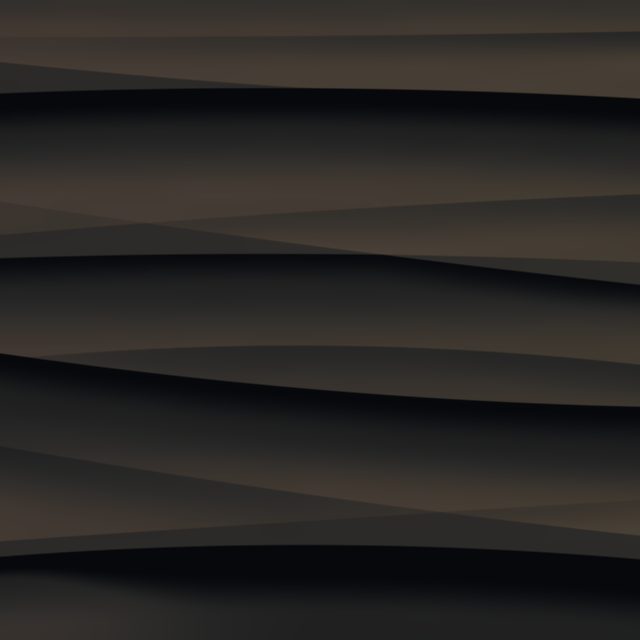
Write a WebGL 2 fragment shader that draws this background.

```glsl
#version 300 es
precision highp float;
// Dark overlapping waves: gently bent sheets are painted from top to bottom,
// each with its own vertical ramp of tone and some with a deep shadow at the rim.
// The scalar tone is turned into cool blacks, greys and warm browns at the end.
uniform vec2 u_resolution;
out vec4 fragColor;

// Parabola through the given heights at the left, middle and right
float bend(float x, float left, float mid, float right) {
  return left + x * (4.0 * mid - 3.0 * left - right)
       + x * x * 2.0 * (left - 2.0 * mid + right);
}

// Covers everything below a rim, where depth is positive
void sheet(inout float tone, float depth, float sheetTone) {
  tone = mix(tone, sheetTone, smoothstep(-0.0018, 0.0018, depth));
}

float hash(vec2 p) {
  return fract(sin(dot(p, vec2(127.1, 311.7))) * 43758.5);
}

float noise(vec2 p) {
  vec2 i = floor(p), f = fract(p);
  f = f * f * (3.0 - 2.0 * f);
  return mix(mix(hash(i), hash(i + vec2(1, 0)), f.x),
             mix(hash(i + vec2(0, 1)), hash(i + vec2(1, 1)), f.x), f.y);
}

// Neutral greys, drifting to blue in the shadows and to brown in the lights
vec3 tint(float tone, float x) {
  float warm = smoothstep(0.13, 0.25, tone);
  float cool = 1.0 - smoothstep(0.03, 0.15, tone);
  vec3 brown = vec3(1.04, 0.90 + 0.03 * x, 0.80 - 0.02 * x);
  return tone * mix(vec3(1), brown, warm) + vec3(0.0, 0.006, 0.018) * cool;
}

void main() {
  vec2 uv = gl_FragCoord.xy / u_resolution;
  float x = uv.x, y = 1.0 - uv.y; // y runs downward from the top
  float d;

  // Top sheets and the thin wedge at the left
  float tone = mix(0.195, 0.245, smoothstep(0.0, 0.055, y));
  d = y - bend(x, 0.058, 0.056, 0.049);
  sheet(tone, d, mix(mix(0.225, 0.15, x), 0.262, smoothstep(0.0, 0.055, d)));
  sheet(tone, y - bend(x, 0.097, 0.139, 0.16), 0.168);

  // First deep shadow, brightening into brown
  d = y - bend(x, 0.146, 0.138, 0.154);
  sheet(tone, d, 0.025 + 0.10 * smoothstep(0.02, 0.07, d)
                       + 0.13 * smoothstep(0.06, 0.17, d));

  // Upper crossing: a falling and a rising rim over a grey wedge
  float fall = bend(x, 0.315, 0.3855, 0.445);
  float rise = bend(x, 0.367, 0.3295, 0.3035);
  float rim = bend(x, 0.4035, 0.397, 0.41);
  sheet(tone, y - fall, 0.222);
  d = y - rise;
  sheet(tone, d, mix(0.235, 0.165, x) + 0.085 * smoothstep(0.0, 0.08, d));
  sheet(tone, y - min(max(fall, rise), rim), 0.17 + 0.015 * x);

  // Second deep shadow
  d = y - max(fall, rim);
  sheet(tone, d, 0.03 + 0.10 * smoothstep(0.0, 0.055, d)
                      + 0.115 * smoothstep(0.44, 0.56, y));

  // Grey lens and the third shadow beneath it
  d = y - bend(x, 0.5625, 0.54, 0.57);
  sheet(tone, d, mix(0.195, 0.15, smoothstep(0.0, 0.4, x))
               + (0.05 + 0.03 * x) * smoothstep(0.0, 0.08, d));
  d = y - bend(x, 0.552, 0.609, 0.6355);
  sheet(tone, d, 0.025 + 0.095 * smoothstep(0.008, 0.07, d)
        + mix(0.06, 0.135, min(2.0 * x, 1.0)) * smoothstep(0.06, 0.17, d));

  // Lower crossing
  fall = bend(x, 0.697, 0.775, 0.837);
  rise = bend(x, 0.846, 0.8125, 0.781);
  d = y - fall;
  sheet(tone, d, mix(mix(0.13, 0.195, min(1.6 * x, 1.0)), 0.245,
                     smoothstep(0.0, 0.11, d)));
  d = y - rise;
  sheet(tone, d, mix(0.215, 0.265, smoothstep(0.0, 0.05, d)));
  sheet(tone, y - max(fall, rise), 0.168);

  // Bottom shadow, thinner and warmer at the left
  d = y - bend(x, 0.87, 0.8515, 0.874);
  float spread = mix(0.35, 1.0, smoothstep(0.0, 0.35, x));
  sheet(tone, d, 0.025 + 0.10 * smoothstep(0.045, 0.11, d / spread)
        + 0.085 * smoothstep(0.03, 0.12, d) * (1.0 - smoothstep(0.0, 0.5, x)));

  // Faint mottling
  tone *= 0.98 + 0.04 * noise(uv * vec2(9.0, 30.0));
  fragColor = vec4(tint(tone, x), 1.0);
}
```
